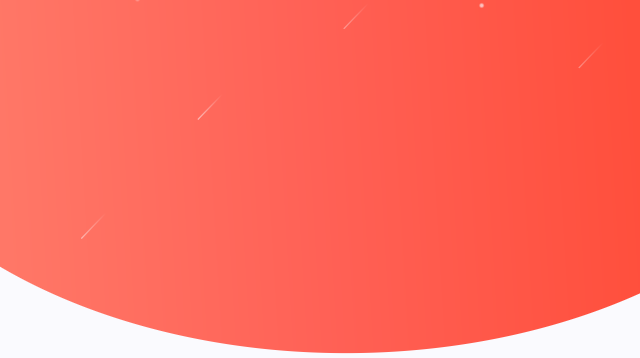
Write a Shadertoy shader that draws this background.

```glsl
// Coral gradient dome with a curved lower edge over pale white, with faint meteors and dots.
#define ASPECT 0.56
#define DOME_CENTER vec2(0.5404, 0.531)
#define DOME_RADII vec2(0.8055, 0.5234)
#define GRADIENT_TILT 0.06
#define METEOR_TAIL vec2(0.0375, 0.0390)
#define METEOR_HALF_WIDTH 0.0010
#define DOT_RADIUS 0.0036
#define PALE vec3(0.980, 0.980, 0.995)
#define CORAL_LEFT vec3(1.0, 0.468, 0.404)
#define CORAL_MIDDLE vec3(1.0, 0.380, 0.336)
#define CORAL_RIGHT vec3(1.0, 0.310, 0.236)

// Approximate signed distance to an ellipse, negative inside.
float ellipseDistance(vec2 p, vec2 radii) {
    float k = length(p / radii);
    return k * (k - 1.0) / max(length(p / (radii * radii)), 1e-4);
}

// Line that is brightest at its head and fades along its tail.
float meteor(vec2 p, vec2 head, float pixel) {
    vec2 q = p - head;
    float along = clamp(dot(q, METEOR_TAIL) / dot(METEOR_TAIL, METEOR_TAIL), 0.0, 1.0);
    float d = length(q - METEOR_TAIL * along);
    float line = clamp((METEOR_HALF_WIDTH - d) / pixel + 0.5, 0.0, 1.0);
    return line * (1.0 - along);
}

// Soft round spark.
float spark(vec2 p, vec2 center) {
    return 1.0 - smoothstep(0.3 * DOT_RADIUS, 1.4 * DOT_RADIUS, length(p - center));
}

void mainImage(out vec4 fragColor, in vec2 fragCoord) {
    vec2 p = fragCoord / iResolution.xy * vec2(1.0, ASPECT);
    float pixel = 1.0 / iResolution.x;

    // Three-stop gradient, leaning slightly
    float t = clamp(p.x + GRADIENT_TILT * (p.y - 0.5 * ASPECT), 0.0, 1.0);
    vec3 color = mix(CORAL_LEFT, CORAL_MIDDLE, min(2.0 * t, 1.0));
    color = mix(color, CORAL_RIGHT, max(2.0 * t - 1.0, 0.0));

    // Meteors: head position and opacity
    vec3 meteors[4] = vec3[4](
        vec3(0.1276, 0.1875, 0.50), vec3(0.3099, 0.3737, 0.55),
        vec3(0.5378, 0.5156, 0.38), vec3(0.9050, 0.4544, 0.35));
    for (int i = 0; i < 4; i++) {
        color = mix(color, PALE, meteors[i].z * meteor(p, meteors[i].xy, pixel));
    }

    // Sparks near the top
    color = mix(color, PALE, 0.65 * spark(p, vec2(0.7526, 0.5514)));
    color = mix(color, PALE, 0.30 * spark(p, vec2(0.2148, 0.5612)));

    // Pale ground below the dome
    float edge = ellipseDistance(p - DOME_CENTER, DOME_RADII);
    color = mix(color, PALE, clamp(edge / pixel + 0.5, 0.0, 1.0));

    fragColor = vec4(color, 1.0);
}
```
